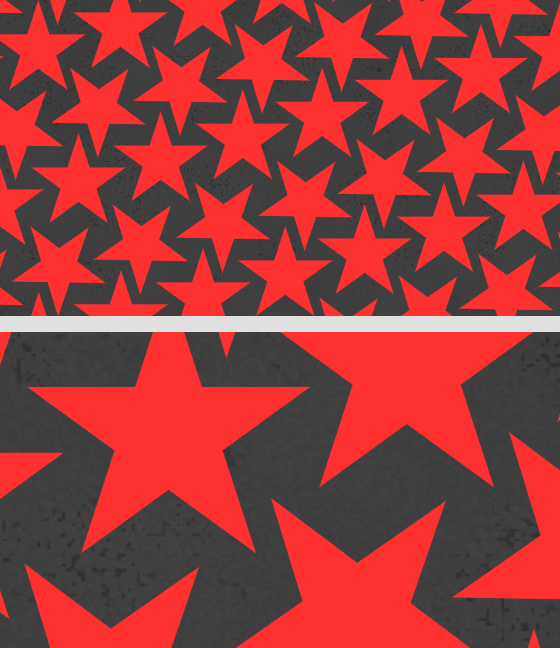
Top, the full canvas; bottom, a detail of the centre.
Give the GLSL for this pattern, as a Shadertoy shader.

```glsl
const vec3 RED = vec3(1.0, 0.19, 0.19);
const vec3 CHARCOAL = vec3(0.24);

// Star lattice, in canvas heights
const vec2 ORIGIN = vec2(0.7685, 0.5602);
const vec2 STEP_ALONG = vec2(0.2556, 0.0694);
const vec2 STEP_ACROSS = vec2(0.1308, -0.4271);
const vec2 BEND_ALONG = vec2(-0.0044, 0.0);
const vec2 BEND_ACROSS = vec2(0.0035, -0.0058);
const vec2 INVERTED_OFFSET = vec2(0.0637, 0.2359);
const float STAR_RADIUS = 0.157;

float hash(vec2 p) {
    vec3 q = fract(p.xyx * 0.1031);
    q += dot(q, q.yzx + 33.33);
    return fract((q.x + q.y) * q.z);
}

float valueNoise(vec2 p) {
    vec2 i = floor(p), f = fract(p);
    f = f * f * (3.0 - 2.0 * f);
    return mix(mix(hash(i), hash(i + vec2(1, 0)), f.x),
               mix(hash(i + vec2(0, 1)), hash(i + vec2(1, 1)), f.x), f.y);
}

float fbm(vec2 p) {
    float sum = 0.0, amp = 0.5;
    for (int i = 0; i < 4; i++) {
        sum += amp * valueNoise(p);
        p = p * 2.03 + 17.3;
        amp *= 0.5;
    }
    return sum;
}

mat2 rotation(float angle) {
    float c = cos(angle), s = sin(angle);
    return mat2(c, s, -s, c);
}

// Signed distance to a regular five-pointed star, tip up
float sdStar(vec2 p, float radius) {
    const vec2 k1 = vec2(0.80902, -0.58779);
    const vec2 k2 = vec2(-0.80902, -0.58779);
    p.x = abs(p.x);
    p -= 2.0 * max(dot(k1, p), 0.0) * k1;
    p -= 2.0 * max(dot(k2, p), 0.0) * k2;
    p.x = abs(p.x);
    p.y -= radius;
    vec2 edge = 0.38197 * vec2(0.58779, 0.80902) - vec2(0.0, 1.0);
    float h = clamp(dot(p, edge) / dot(edge, edge), 0.0, radius);
    return length(p - edge * h) * sign(p.y * edge.x - p.x * edge.y);
}

// Nearest star of one lattice, each turned by the given angle
float starLattice(vec2 p, float angle) {
    vec2 cell = round(inverse(mat2(STEP_ALONG, STEP_ACROSS)) * p);
    mat2 turn = rotation(angle);
    float d = 1.0;
    for (int j = -1; j <= 1; j++)
    for (int i = -1; i <= 1; i++) {
        vec2 id = cell + vec2(i, j);
        vec2 center = id.x * STEP_ALONG + abs(id.x) * BEND_ALONG
                    + id.y * STEP_ACROSS + abs(id.y) * BEND_ACROSS;
        d = min(d, sdStar(turn * (p - center), STAR_RADIUS));
    }
    return d;
}

// Dark stone with soft stains and fine pits
vec3 stone(vec2 p) {
    float stain = fbm(p * 5.0);
    float grain = valueNoise(p * 260.0) - 0.5;
    float pits = smoothstep(0.68, 0.9, valueNoise(p * 190.0 + 41.0));
    float wear = smoothstep(0.35, 0.65, fbm(p * 9.0 + 8.0));
    float shade = 0.03 * (stain - 0.47) + 0.022 * grain
                - 0.055 * pits * wear + 0.004;
    return CHARCOAL + shade;
}

void mainImage(out vec4 fragColor, in vec2 fragCoord) {
    vec2 p = fragCoord / iResolution.y;
    float pixel = 1.0 / iResolution.y;

    // Upright and inverted stars alternate
    float upright = starLattice(p - ORIGIN, 0.0);
    float inverted = starLattice(p - ORIGIN - INVERTED_OFFSET, radians(181.0));
    float d = min(upright, inverted);

    float coverage = smoothstep(0.65 * pixel, -0.65 * pixel, d);
    fragColor = vec4(mix(stone(p), RED, coverage), 1.0);
}
```
